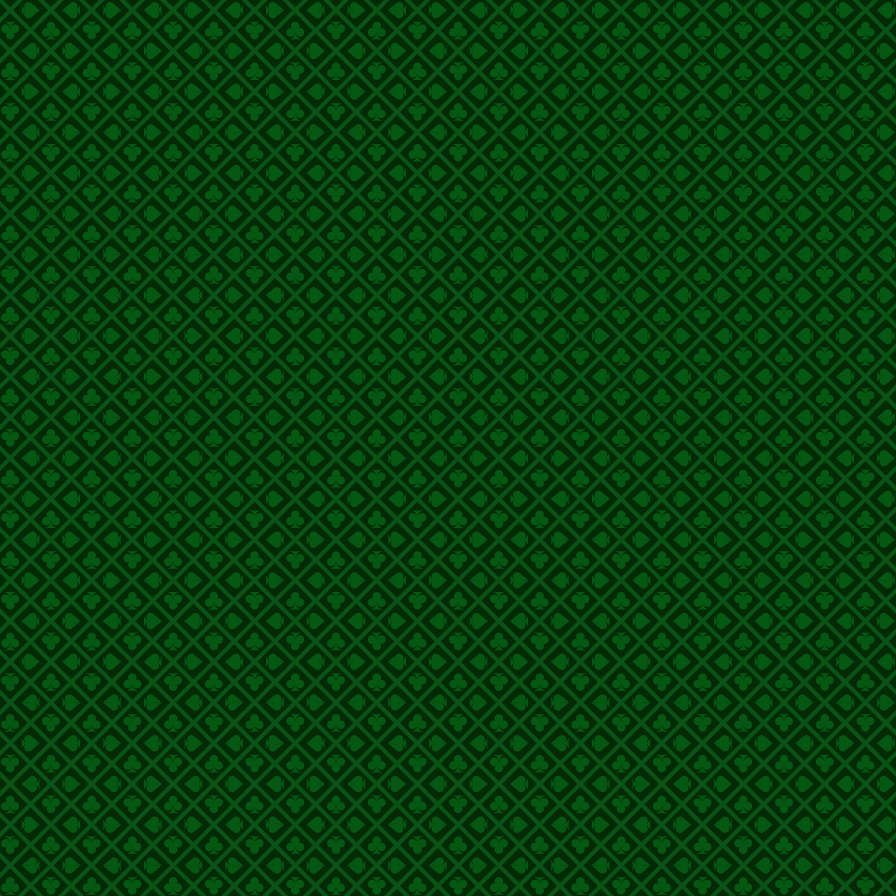
Reproduce this pattern procedurally as a Shadertoy shader.

```glsl
const float REPEATS = 22.0;              // lattice cells across the canvas
const vec2  PHASE = vec2(0.25);          // club centre within a cell
const float LINE_HALF_WIDTH = 0.050;
const float LOBE_RADIUS = 0.105;
const float FOOT_Y = -0.215;
const vec3  GROUND = vec3(0.010, 0.165, 0.015);
const vec3  LATTICE = vec3(0.033, 0.325, 0.083);
const vec3  SUIT = vec3(0.016, 0.345, 0.066);

float circle(vec2 p, vec2 centre, float radius) {
    return length(p - centre) - radius;
}

// Circle at a narrowing to a point at b
float taperedDrop(vec2 p, vec2 a, vec2 b, float radius) {
    vec2 axis = b - a;
    float len = length(axis);
    axis /= len;
    vec2 q = vec2(abs(dot(p - a, vec2(-axis.y, axis.x))), dot(p - a, axis));
    float sine = radius / len;
    float cosine = sqrt(1.0 - sine * sine);
    float along = dot(q, vec2(-sine, cosine));
    if (along < 0.0) return length(q) - radius;
    if (along > cosine * len) return length(q - vec2(0.0, len));
    return dot(q, vec2(cosine, sine)) - radius;
}

// Stem flaring towards a flat foot
float stem(vec2 p) {
    float t = clamp(p.y / FOOT_Y, 0.0, 1.0);
    float halfWidth = 0.015 + 0.115 * t * t * t * t;
    return max(0.8 * (abs(p.x) - halfWidth), max(FOOT_Y - p.y, p.y));
}

float club(vec2 p) {
    vec2 m = vec2(abs(p.x), p.y);
    float lobes = min(circle(m, vec2(0.0, 0.11), LOBE_RADIUS),
                      circle(m, vec2(0.115, -0.045), LOBE_RADIUS));
    return min(min(lobes, circle(m, vec2(0.0), 0.05)), stem(p));
}

float spade(vec2 p) {
    vec2 m = vec2(abs(p.x), p.y);
    float body = taperedDrop(m, vec2(0.095, -0.05), vec2(0.0, 0.225), LOBE_RADIUS);
    return min(body, stem(p));
}

float coverage(float d, float pixel) {
    return clamp(0.5 - d / pixel, 0.0, 1.0);
}

void mainImage(out vec4 fragColor, in vec2 fragCoord) {
    float pixel = REPEATS / iResolution.y;
    vec2 p = fragCoord * pixel - PHASE;

    // Diagonal lattice
    vec2 diagonal = abs(fract(vec2(p.x + p.y, p.x - p.y)) - 0.5);
    float lattice = min(diagonal.x, diagonal.y) * sqrt(0.5) - LINE_HALF_WIDTH;

    // Clubs on the grid points, spades on the half steps between them
    vec2 cell = round(p);
    vec2 local = p - cell;
    bool isSpade = abs(local.x) + abs(local.y) > 0.5;
    if (isSpade) {
        cell = floor(p);
        local = p - cell - 0.5;
    }

    // Alternate cells face opposite ways; spades lie on their side
    float facing = 1.0 - 2.0 * mod(cell.x + cell.y, 2.0);
    float suit = isSpade ? spade(-facing * local.yx) : club(facing * local);

    vec3 color = mix(GROUND, SUIT, coverage(suit, pixel));
    color = mix(color, LATTICE, coverage(lattice, pixel));
    fragColor = vec4(color, 1.0);
}
```
